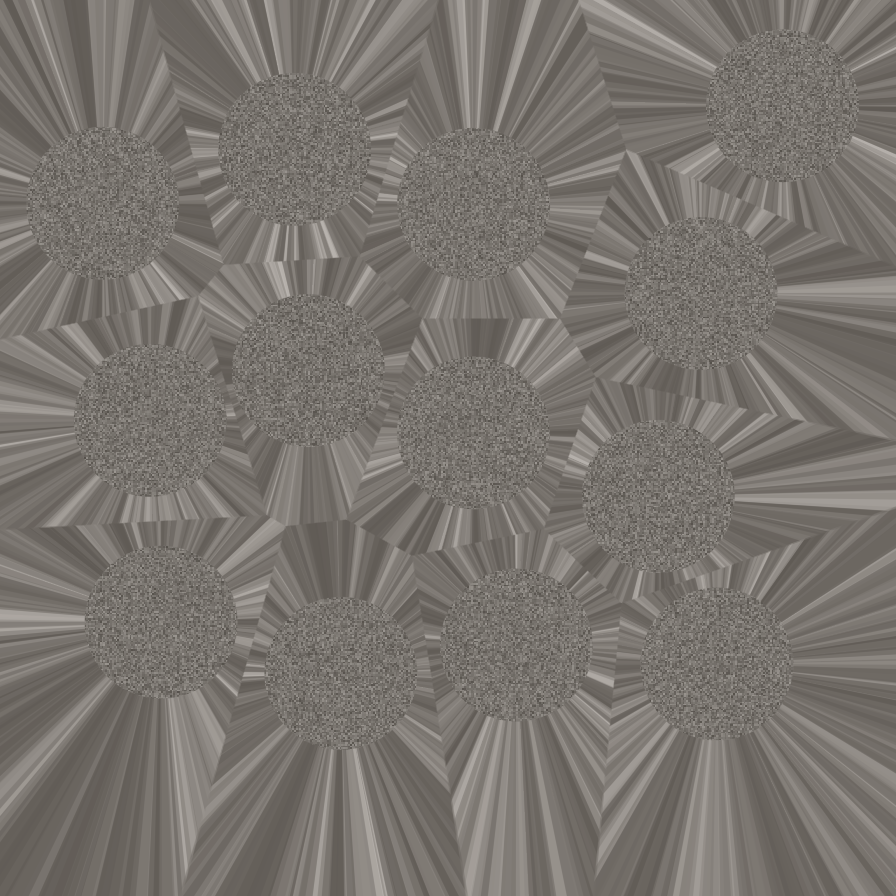
Give the GLSL for this pattern, as a three.js fragment shader.

```glsl
// Grainy discs scattered without overlap, each throwing angular streaks outwards.
// Streaks fill the nearest-centre (Voronoi) region of their disc, so the fans
// meet along straight seams; every ray is a stepped function of angle alone.

varying vec2 vUv;

const int   DISCS       = 16;      // most discs placed
const int   TRIES       = 130;     // candidate positions tested
const float RADIUS      = 0.0853;
const float SPACING     = 0.1725;  // least distance between centres
const float MARGIN      = 0.105;   // centres keep this far from the border
const float SEED        = 37.0;
const float GRAIN_CELLS = 512.0;   // grains across the canvas
const float GRAIN_DEPTH = 0.14;
const float SOFT        = 0.0008;  // half width of smoothed edges
const vec3  RAY_CELLS   = vec3(40.0, 110.0, 260.0);  // wide, medium, hairline
const vec3  RAY_WEIGHTS = vec3(0.35, 0.40, 0.25);
const vec3  DARK        = vec3(0.375, 0.355, 0.333);
const vec3  LIGHT       = vec3(0.755, 0.735, 0.715);
const vec3  GRAIN_MID   = vec3(0.470, 0.452, 0.430);
const float TAU         = 6.2831853;

float hash(vec2 p) {
  vec3 q = fract(p.xyx * 0.1031);
  q += dot(q, q.yzx + 33.33);
  return fract((q.x + q.y) * q.z);
}

// Flat steps of irregular width around a full turn (turn runs 0 to 1).
float steps(float turn, float cells, float seed, float dist) {
  float x = turn * cells;
  float i = floor(x);
  float cut = mix(0.06, 0.94, hash(vec2(i, seed + 5.3)));
  float soft = SOFT * cells / (TAU * dist);
  float here = hash(vec2(i, seed));
  float next = hash(vec2(mod(i + 1.0, cells), seed));
  return mix(here, next, smoothstep(cut - soft, cut + soft, x - i));
}

// Streak colour in the fan around one centre.
vec3 fan(vec2 offset, float id) {
  float dist = max(length(offset), 0.5 * RADIUS);
  float turn = fract(atan(offset.y, offset.x + 1e-6) / TAU);
  float seed = 17.0 * id + SEED;
  vec3 layers = vec3(steps(turn, RAY_CELLS.x, seed, dist),
                     steps(turn, RAY_CELLS.y, seed + 301.0, dist),
                     steps(turn, RAY_CELLS.z, seed + 607.0, dist));
  float tone = dot(layers, RAY_WEIGHTS);
  return mix(DARK, LIGHT, tone * tone);  // squared: light rays are rare
}

vec3 grain(vec2 p) {
  vec2 cell = floor(p * GRAIN_CELLS);
  float n = hash(cell + SEED) + hash(cell.yx + 719.0) - 1.0;
  return GRAIN_MID + GRAIN_DEPTH * n;
}

void main() {
  vec2 centres[DISCS];
  int placed = 0;
  float d1 = 9.0, d2 = 9.0;        // nearest and second nearest distance
  float id1 = 0.0, id2 = 0.0;
  vec2 off1 = vec2(1.0), off2 = vec2(1.0);

  // Accept random candidates that keep clear of all earlier discs.
  for (int i = 0; i < TRIES; i++) {
    if (placed >= DISCS) break;
    float n = float(i);
    vec2 c = mix(vec2(MARGIN), vec2(1.0 - MARGIN),
                 vec2(hash(vec2(n, SEED)), hash(vec2(n + 211.0, SEED + 89.0))));
    bool clear = true;
    for (int k = 0; k < DISCS; k++) {
      if (k >= placed) break;
      if (distance(c, centres[k]) < SPACING) { clear = false; break; }
    }
    if (!clear) continue;
    for (int k = 0; k < DISCS; k++) if (k == placed) centres[k] = c;
    placed++;

    vec2 off = vUv - c;
    float d = length(off);
    if (d < d1) {
      d2 = d1; id2 = id1; off2 = off1;
      d1 = d; id1 = n; off1 = off;
    } else if (d < d2) {
      d2 = d; id2 = n; off2 = off;
    }
  }

  // Fans, smoothed across the seam, then the grainy disc on top.
  float own = 0.5 + 0.5 * smoothstep(0.0, 2.0 * SOFT, d2 - d1);
  vec3 colour = mix(fan(off2, id2), fan(off1, id1), own);
  float disc = 1.0 - smoothstep(RADIUS - SOFT, RADIUS + SOFT, d1);
  colour = mix(colour, grain(vUv), disc);

  gl_FragColor = vec4(colour, 1.0);
}
```
